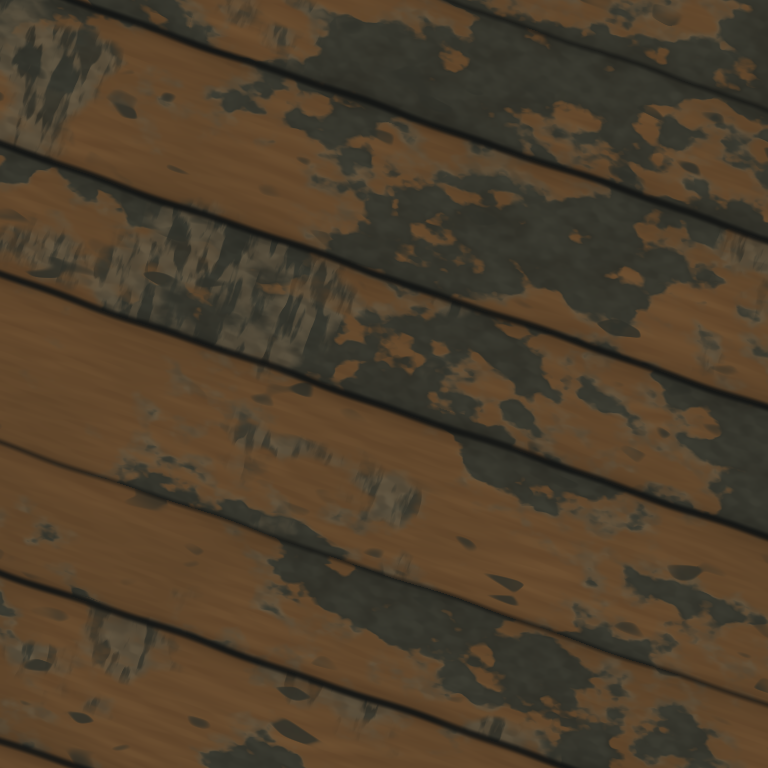
Write a WebGL 1 fragment shader that draws this texture.

```glsl
precision highp float;
uniform vec2 u_resolution;

#define SLOPE 0.343
#define PITCH 0.194
#define FIRST_SEAM 0.031
#define WIDE_BOARD 1.13
#define SEAM_HALF 0.0042
#define PAINT_LEVEL 0.535
#define WOOD vec3(0.390, 0.285, 0.175)
#define WOOD_DARK vec3(0.310, 0.215, 0.130)
#define ASH vec3(0.365, 0.325, 0.250)
#define PAINT vec3(0.195, 0.197, 0.165)
#define GAP vec3(0.075, 0.080, 0.075)

vec3 hash3(vec2 cell) {
  vec3 h = vec3(dot(cell, vec2(127.1, 311.7)),
                dot(cell, vec2(269.5, 183.3)),
                dot(cell, vec2(419.2, 371.9)));
  return fract(sin(h) * 43758.5);
}

// Cellular noise whose neighbouring cells blend softly, 0 to 1
float cells(vec2 p) {
  vec2 base = floor(p);
  vec2 local = p - base;
  float total = 0.0;
  float weight = 0.0;
  for (int j = -1; j <= 1; j++) {
    for (int i = -1; i <= 1; i++) {
      vec2 offset = vec2(float(i), float(j));
      vec3 h = hash3(base + offset);
      vec2 d = offset + h.xy - local;
      float w = exp(-5.0 * dot(d, d));
      total += w * h.z;
      weight += w;
    }
  }
  return total / weight;
}

float layered(vec2 p) {
  float sum = 0.0;
  float amp = 0.53;
  for (int i = 0; i < 4; i++) {
    sum += amp * cells(p);
    p = mat2(1.7, 0.5, -0.5, 1.7) * p + 13.7;
    amp *= 0.5;
  }
  return sum;
}

void main() {
  vec2 pos = gl_FragCoord.xy / u_resolution;
  float pixel = 1.0 / u_resolution.y;

  // Slanted frame: x runs along the boards, y across them
  vec2 dir = normalize(vec2(1.0, SLOPE));
  vec2 down = vec2(pos.x, 1.0 - pos.y);
  vec2 plank = vec2(dot(down, dir), dot(down, vec2(-dir.y, dir.x)));

  // Wide and narrow boards alternate
  float wobble = 0.0012 * sin(plank.x * 17.0) + 0.0008 * sin(plank.x * 41.0);
  float t = (down.y - SLOPE * down.x + FIRST_SEAM + wobble) / PITCH;
  float f = mod(t, 2.0);
  float pairId = 2.0 * floor(t / 2.0);
  float board = pairId + step(WIDE_BOARD, f);
  float seam = pairId + step(0.5 * WIDE_BOARD, f) + step(0.5 * WIDE_BOARD + 1.0, f);
  float edge = min(min(f, 2.0 - f), abs(f - WIDE_BOARD)) * PITCH * dir.x;
  vec2 q = plank + vec2(7.31, 3.17) * (board + 4.0);

  // Bare wood: warped sine grain and slow mottling
  float warp = cells(q * vec2(2.5, 8.0));
  float rings = 0.5 + 0.5 * sin(q.y * 210.0 + 17.0 * warp + 2.0 * sin(q.x * 9.0));
  float fibre = cells(q * vec2(22.0, 190.0));
  float mottle = layered(q * vec2(5.0, 9.0) + 41.0);
  float grain = 0.32 * rings * smoothstep(0.3, 0.8, mottle) + 0.25 * fibre;
  vec3 color = mix(WOOD, WOOD_DARK, grain);
  color *= 0.9 + 0.24 * mottle;

  // Ragged coverage of old paint, heavier at the upper right and near seams
  float broad = layered(q * vec2(4.6, 9.0));
  float ragged = layered(q * vec2(26.0, 42.0));
  float cover = 0.72 * broad + 0.28 * ragged;
  cover += 0.07 * (pos.x + pos.y - 1.0) + 0.07 * exp(-edge * 70.0);

  // Greyed wood where the paint has thinned
  float worn = smoothstep(PAINT_LEVEL - 0.10, PAINT_LEVEL + 0.01, cover);
  float dust = cells(q * vec2(70.0, 110.0));
  color = mix(color, ASH * (0.82 + 0.25 * dust), 0.72 * worn * smoothstep(0.25, 0.65, ragged));

  // Remaining paint
  float painted = smoothstep(PAINT_LEVEL - 0.012, PAINT_LEVEL + 0.03, cover);
  vec3 paint = PAINT * (0.82 + 0.30 * ragged + 0.12 * dust);
  color = mix(color, paint, 0.95 * painted);

  // Patches of saw marks crossing the board
  float sawn = smoothstep(0.58, 0.66, layered(q * vec2(3.8, 5.5) + 73.0) + 0.12 * (ragged - 0.5));
  float strokes = layered(q * vec2(68.0, 20.0) + 9.0);
  vec3 sawnColor = mix(ASH * (0.85 + 0.2 * dust), paint, smoothstep(0.42, 0.60, strokes));
  color = mix(color, sawnColor, 0.9 * sawn);

  // Small chips stretched along the grain
  float chips = smoothstep(0.80, 0.90, cells(q * vec2(24.0, 58.0) + 19.0));
  chips *= smoothstep(0.38, 0.60, layered(q * vec2(6.0, 10.0) + 57.0));
  color = mix(color, PAINT * 0.95, 0.85 * chips);

  // Shaded edges and dark gaps, every fourth one fainter
  float faint = step(2.5, mod(seam, 4.0));
  float strength = mix(0.96, 0.62, faint) * (0.85 + 0.15 * cells(vec2(plank.x * 12.0, seam)));
  float halfWidth = SEAM_HALF * mix(1.0, 0.7, faint);
  color *= 1.0 - 0.30 * strength * exp(-edge * 110.0);
  float blur = 0.0022 + pixel;
  float gap = 1.0 - smoothstep(halfWidth - blur, halfWidth + blur, edge);
  color = mix(color, GAP, gap * strength);

  gl_FragColor = vec4(color, 1.0);
}
```
